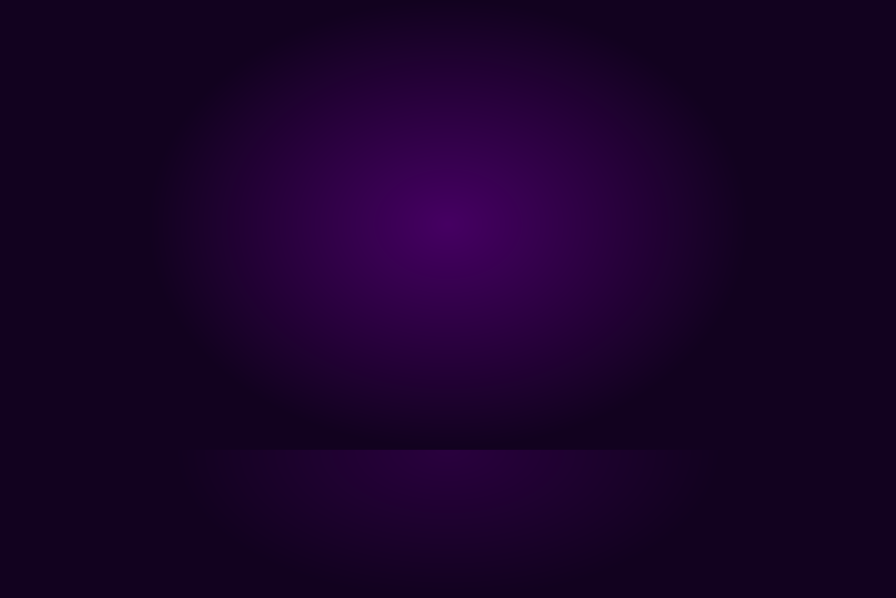
Write a Shadertoy shader that draws this background.

```glsl
const vec3 NIGHT = vec3(0.070, 0.008, 0.122);
const vec3 VIOLET = vec3(0.272, 0.000, 0.385);

// Positions and radii as fractions of the canvas
const vec2 GLOW_CENTER = vec2(0.5, 0.625);
const vec2 GLOW_RADIUS = vec2(0.335, 0.375);

const float FLOOR_HEIGHT = 0.248;
const vec2 FLOOR_GLOW_RADIUS = vec2(0.305, 0.25);
const float FLOOR_GLOW_STRENGTH = 0.46;

// Elliptical falloff: 1 at the center, 0 at the rim
float ellipseGlow(vec2 p, vec2 center, vec2 radius) {
    return max(1.0 - length((p - center) / radius), 0.0);
}

void mainImage(out vec4 fragColor, in vec2 fragCoord) {
    vec2 uv = fragCoord / iResolution.xy;

    // Light on the back wall
    float wallGlow = ellipseGlow(uv, GLOW_CENTER, GLOW_RADIUS);

    // Reflection fading down from the floor line
    vec2 floorCenter = vec2(GLOW_CENTER.x, FLOOR_HEIGHT);
    float floorGlow = FLOOR_GLOW_STRENGTH
                    * ellipseGlow(uv, floorCenter, FLOOR_GLOW_RADIUS);

    // Antialiased seam between floor and wall
    float halfPixel = 0.5 / iResolution.y;
    float wallMask = smoothstep(FLOOR_HEIGHT - halfPixel,
                                FLOOR_HEIGHT + halfPixel, uv.y);

    float glow = mix(floorGlow, wallGlow, wallMask);
    fragColor = vec4(mix(NIGHT, VIOLET, glow), 1.0);
}
```
